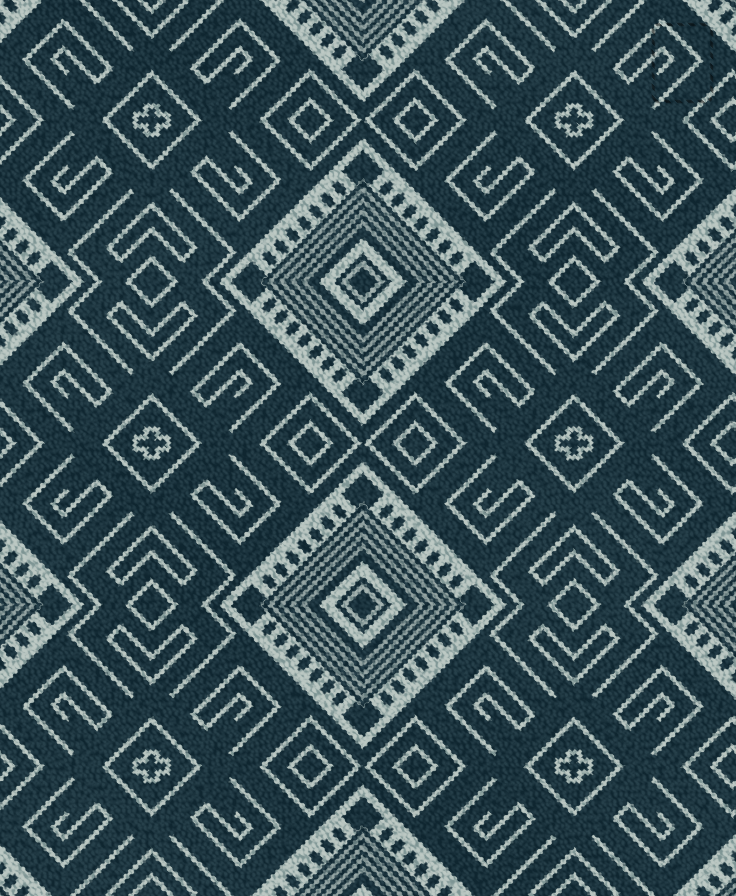
This pattern is drawn by a Shadertoy shader. Its source:

```glsl
const float CANVAS_HEIGHT = 768.0;          // design units up the canvas
const vec2 REPEAT = vec2(362.0, 277.0);
const vec2 CROSS_CENTER = vec2(130.0, 388.0);
const float LINE_HALF = 1.9;
const float MEDALLION = 123.0;              // half diagonal
const float BAND_INNER = 87.0;
const float TOOTH_STEP = 20.0;
const float STITCH = 4.2;
const float FRAY = 0.8;
const float DIAGONAL = 0.70711;

const vec3 DEEP = vec3(0.06, 0.15, 0.19);
const vec3 NAVY = vec3(0.15, 0.25, 0.29);
const vec3 GREY = vec3(0.56, 0.65, 0.64);
const vec3 PALE = vec3(0.74, 0.79, 0.77);

float softness;

float fill(float d) { return 1.0 - smoothstep(-softness, softness, d); }
float stroke(float d) { return fill(abs(d) - LINE_HALF); }

vec2 hash2(vec2 c) {
    vec3 h = fract(c.xyx * vec3(0.1031, 0.1030, 0.0973));
    h += dot(h, h.yzx + 33.33);
    return fract((h.xx + h.yz) * h.zy);
}

float cellular(vec2 p) {
    vec2 cell = floor(p), f = fract(p);
    float nearest = 2.0;
    for (int y = -1; y <= 1; y++)
        for (int x = -1; x <= 1; x++) {
            vec2 o = vec2(x, y);
            nearest = min(nearest, length(o + hash2(cell + o) - f));
        }
    return nearest;
}

float box(vec2 p, vec2 halfSize) {
    vec2 d = abs(p) - halfSize;
    return length(max(d, 0.0)) + min(max(d.x, d.y), 0.0);
}

float segment(vec2 p, vec2 a, vec2 b) {
    vec2 ab = b - a;
    return length(p - a - ab * clamp(dot(p - a, ab) / dot(ab, ab), 0.0, 1.0));
}

float diamond(vec2 p, float size) {
    return (abs(p.x) + abs(p.y) - size) * DIAGONAL;
}

// Hooked key, in diagonal coordinates (x + y, x - y)
float hookedKey(vec2 s) {
    vec2 path[8] = vec2[8](vec2(80, 57), vec2(160, 57), vec2(160, -9), vec2(80, -9),
                           vec2(80, 14), vec2(137, 14), vec2(137, 32), vec2(114, 32));
    float d = 1e3;
    for (int i = 0; i < 7; i++) d = min(d, segment(s, path[i], path[i + 1]));
    return d * DIAGONAL;
}

// Linework between medallions, r folded about the cross
float linework(vec2 r) {
    float ink = stroke(hookedKey(vec2(r.x + r.y, r.x - r.y)));
    ink = max(ink, stroke(diamond(r, 40.0)));
    ink = max(ink, stroke(min(box(r, vec2(14.0, 5.0)), box(r, vec2(5.0, 12.0)))));

    // Paired concentric diamonds
    vec2 pair = r - vec2(136.0, 0.0);
    ink = max(ink, stroke(diamond(pair, 41.0)));
    ink = max(ink, stroke(diamond(pair, 17.0)));

    // Chevrons and brackets around a small diamond
    vec2 k = vec2(r.x, 0.5 * REPEAT.y - r.y);
    vec2 s = vec2(k.x + k.y, k.y - k.x);
    ink = max(ink, stroke(diamond(k, 20.0)));
    ink = max(ink, stroke(box(s - vec2(55.5, 96.0), vec2(10.5, 104.0)) * DIAGONAL));
    float bracket = min(segment(s, vec2(45, -45), vec2(95, -45)),
                        segment(s, vec2(95, -45), vec2(95, 60)));
    return max(ink, stroke(bracket * DIAGONAL));
}

// Pale thread coverage inside a medallion
float medallion(vec2 q) {
    float d = q.x + q.y, along = q.x - q.y;
    float tooth = mod(along + 0.5 * TOOTH_STEP, TOOTH_STEP) - 0.5 * TOOTH_STEP;
    float hole = (length(vec2(tooth / 5.8, (d - 100.0) / 10.0)) - 1.0) * 4.5;
    hole = max(hole, (abs(along) - 70.0) * DIAGONAL);
    float corner = max(abs(d - 100.5) - 12.5, 77.0 - abs(along)) * DIAGONAL;
    float band = fill((BAND_INNER - d) * DIAGONAL) * (1.0 - fill(min(hole, corner)));

    float stripe = abs(fract((d - 46.0) / 9.5) - 0.5) * 9.5 - 2.3;
    float stripes = 0.75 * fill(max(stripe, abs(d - 65.0) - 19.0) * DIAGONAL);
    float rings = fill((abs(d - 31.0) - 6.5) * DIAGONAL);
    rings = max(rings, 0.85 * fill((abs(d - 16.0) - 2.8) * DIAGONAL));
    return max(band, max(stripes, rings));
}

void mainImage(out vec4 fragColor, in vec2 fragCoord) {
    float unit = CANVAS_HEIGHT / iResolution.y;
    vec2 p = fragCoord * unit;
    softness = 0.75 * unit + 0.3;

    // Frayed thread edges, then mirrored repeat
    vec2 frayed = p + FRAY * vec2(sin(p.y * 1.5), sin(p.x * 1.4 + p.y * 0.3));
    vec2 r = abs(mod(frayed - CROSS_CENTER + 0.5 * REPEAT, REPEAT) - 0.5 * REPEAT);
    vec2 q = 0.5 * REPEAT - r;
    float thread = mix(linework(r), medallion(q), fill(diamond(q, MEDALLION)));

    // Stitches and slow fading of the dye
    float twill = sin(p.x * 1.3 + p.y * 0.8 + sin(p.y * 0.9));
    float stitch = clamp(1.05 - cellular(p / STITCH) + 0.18 * twill, 0.0, 1.0);
    float fade = sin(p.x * 0.011 + sin(p.y * 0.017)) * sin(p.y * 0.013 + 1.0);
    vec3 ground = mix(DEEP, NAVY, clamp(stitch * 1.3 - 0.3 + 0.12 * fade, 0.0, 1.0));
    vec3 yarn = mix(GREY, PALE, smoothstep(0.2, 0.75, stitch));
    vec3 color = mix(ground, yarn, thread * (0.86 + 0.14 * stitch));

    // Faint dark mending stitches
    vec2 mend = p - vec2(585.0, 714.0);
    float dash = smoothstep(-0.2, 0.3, sin((mend.x + mend.y) * 0.65));
    color *= 1.0 - 0.5 * dash * fill(abs(box(mend, vec2(20.0, 28.0)) - 5.0) - 1.3);
    fragColor = vec4(color, 1.0);
}
```
